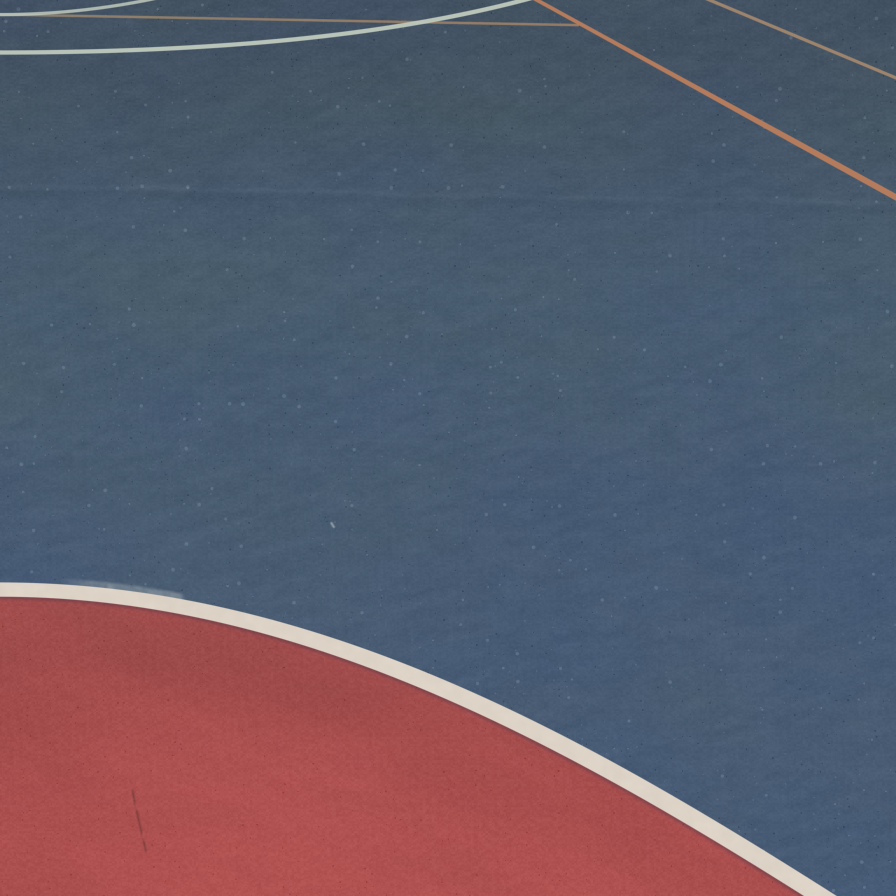
This texture is drawn by a Shadertoy shader. Its source:

```glsl
// Draws a weathered blue and red sports court with curved and straight painted lines.

float hash(vec2 p) {
    return fract(sin(dot(p, vec2(127.1, 311.7))) * 43758.5453);
}

float valueNoise(vec2 p) {
    vec2 cell = floor(p), f = fract(p);
    f = f * f * (3.0 - 2.0 * f);
    return mix(mix(hash(cell), hash(cell + vec2(1, 0)), f.x),
               mix(hash(cell + vec2(0, 1)), hash(cell + vec2(1, 1)), f.x), f.y);
}

float fbm(vec2 p) {
    float sum = 0.0, weight = 0.5;
    for (int i = 0; i < 4; i++) {
        sum += weight * valueNoise(p);
        p = mat2(1.6, 1.2, -1.2, 1.6) * p + 7.3;
        weight *= 0.5;
    }
    return sum / 0.9375;
}

// Signed distance to y = base + a x^2 + b x^4, positive above the curve.
float curveDistance(vec2 p, float base, float a, float b) {
    float x2 = p.x * p.x;
    float slope = p.x * (2.0 * a + 4.0 * b * x2);
    return (p.y - base - x2 * (a + b * x2)) / sqrt(1.0 + slope * slope);
}

float segmentDistance(vec2 p, vec2 a, vec2 b) {
    vec2 ap = p - a, ab = b - a;
    return length(ap - ab * clamp(dot(ap, ab) / dot(ab, ab), 0.0, 1.0));
}

float stroke(float d, float halfWidth, float soft) {
    return 1.0 - smoothstep(-soft, soft, abs(d) - halfWidth);
}

// Sparse pale flecks, one candidate per grid cell.
float flecks(vec2 p, float cells, float density) {
    vec2 g = p * cells, cell = floor(g);
    vec2 centre = 0.25 + 0.5 * vec2(hash(cell + 3.1), hash(cell + 8.7));
    float present = step(1.0 - density, hash(cell));
    float size = mix(0.08, 0.2, hash(cell + 5.3));
    return present * (1.0 - smoothstep(size * 0.4, size, length(fract(g) - centre)));
}

vec3 blueSurface(vec2 p) {
    vec3 farBlue = vec3(0.265, 0.325, 0.385);
    vec3 midBlue = vec3(0.285, 0.362, 0.435);
    vec3 nearBlue = vec3(0.282, 0.357, 0.455);
    vec3 col = mix(nearBlue, midBlue, smoothstep(0.25, 0.68, p.y));
    col = mix(col, farBlue, smoothstep(0.65, 1.0, p.y));
    float blotch = fbm(p * vec2(5.0, 9.0)) - 0.5;
    col += blotch * vec3(0.02, 0.02, -0.03);
    float streak = fbm(vec2(p.x + p.y * 0.5, p.y - p.x * 0.25) * vec2(35.0, 100.0)) - 0.5;
    return col + streak * 0.04;
}

vec3 redSurface(vec2 p) {
    vec3 col = mix(vec3(0.685, 0.318, 0.315), vec3(0.62, 0.295, 0.295),
                   smoothstep(0.03, 0.33, p.y));
    float wear = fbm(vec2(p.x, p.y + 0.25 * p.x) * vec2(6.0, 16.0)) - 0.5;
    return col + wear * vec3(0.08, 0.045, 0.04);
}

void mainImage(out vec4 fragColor, in vec2 fragCoord) {
    vec2 uv = fragCoord / iResolution.xy;
    float soft = max(0.0009, 0.8 / iResolution.y);

    // Painted ground
    float rim = curveDistance(uv, 0.342, -0.47, 0.074);
    vec3 col = mix(redSurface(uv), blueSurface(uv), smoothstep(-soft, soft, rim));
    float onBlue = step(0.0, rim);

    // Faint seam across the far court
    float seamOffset = uv.y - mix(0.793, 0.773, uv.x) - 0.003 * (valueNoise(uv * 18.0) - 0.5);
    float seamWear = 0.4 + 0.6 * valueNoise(uv * vec2(30.0, 80.0));
    col += 0.025 * seamWear * exp(-pow(seamOffset / 0.003, 2.0));
    col -= 0.012 * exp(-pow((seamOffset + 0.008) / 0.006, 2.0));

    // Surface grain and flecks
    float grain = valueNoise(uv * vec2(300.0, 380.0)) + hash(floor(uv * 512.0)) - 1.0;
    col += grain * mix(0.025, 0.018, onBlue);
    col += onBlue * 0.08 * (flecks(uv, 65.0, 0.09) + 0.6 * flecks(uv + 0.37, 120.0, 0.06));
    col -= 0.06 * flecks(uv + 0.71, 130.0, 0.1);
    float brightSpeck = segmentDistance(uv, vec2(0.370, 0.416), vec2(0.3725, 0.412));
    col = mix(col, vec3(0.64, 0.69, 0.71), 0.75 * stroke(brightSpeck, 0.0012, 0.0015));

    // Scuff on the red paint
    float scuff = min(segmentDistance(uv, vec2(0.146, 0.126), vec2(0.154, 0.088)),
                      segmentDistance(uv, vec2(0.154, 0.088), vec2(0.163, 0.050)));
    float scuffWear = smoothstep(0.2, 0.65, valueNoise(uv * vec2(130.0, 90.0)));
    col = mix(col, vec3(0.34, 0.19, 0.19), 0.6 * scuffWear * stroke(scuff, 0.0008, 0.002));

    // Orange and tan lines
    vec3 tan1 = vec3(0.62, 0.54, 0.43), orange = vec3(0.73, 0.49, 0.36);
    float crossLine = segmentDistance(uv, vec2(-0.01, 0.984), vec2(0.645, 0.972));
    col = mix(col, mix(tan1, orange, uv.x * 0.6), 0.8 * stroke(crossLine, 0.0014, soft));
    float outerLine = segmentDistance(uv, vec2(0.768, 1.010), vec2(1.024, 0.903));
    col = mix(col, tan1 + vec3(0.06, 0.01, 0.0), 0.85 * stroke(outerLine, 0.0018, soft));
    float sideLine = segmentDistance(uv, vec2(0.581, 1.010), vec2(1.036, 0.760));
    float sideWidth = mix(0.0021, 0.0034, smoothstep(0.6, 1.0, uv.x));
    col = mix(col, orange, 0.95 * stroke(sideLine, sideWidth, soft));

    // Far pale arcs
    vec3 palePaint = vec3(0.75, 0.79, 0.74);
    float largeArc = curveDistance(uv, 0.9414, 0.12, 0.15);
    float smallArc = curveDistance(uv, 0.9837, 0.6, 0.0);
    col = mix(col, palePaint, 0.95 * stroke(largeArc, 0.0024, soft));
    col = mix(col, palePaint, 0.85 * stroke(smallArc, 0.0018, soft));

    // Pale smudge and broad near line
    float smudge = smoothstep(0.06, 0.11, uv.x) * (1.0 - smoothstep(0.200, 0.208, uv.x));
    smudge *= 1.0 - smoothstep(0.012, 0.017, rim);
    smudge *= onBlue * (0.4 + 0.6 * fbm(uv * 130.0));
    col = mix(col, vec3(0.59, 0.63, 0.66), 0.75 * smudge);
    float rimWidth = mix(0.0080, 0.0098, smoothstep(0.0, 0.7, uv.x));
    float underShade = exp(-pow((rim + rimWidth + 0.001) / 0.0025, 2.0));
    col = mix(col, vec3(0.36, 0.24, 0.30), 0.45 * underShade);
    vec3 whitePaint = vec3(0.865, 0.825, 0.775) + 0.035 * (fbm(uv * 90.0) - 0.5);
    col = mix(col, whitePaint, stroke(rim, rimWidth, soft));

    fragColor = vec4(clamp(col, 0.0, 1.0), 1.0);
}
```
